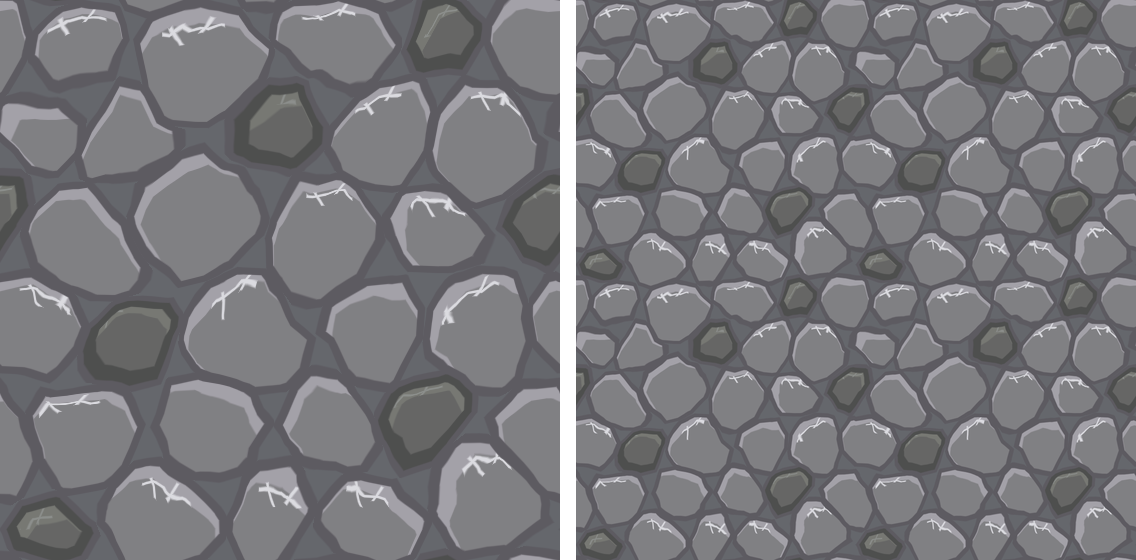
Left: one tile. Right: repeated 2 by 2.
This texture is drawn by a Shadertoy shader. Its source:

```glsl
// Cartoon stone wall: angular grey stones and a few dark ones set in mortar.
// A wrapped power diagram gives the stones, faceted noise bends their sides,
// and shifted copies of each outline give the lit bevels, shadows and cracks.

const vec2 GRID = vec2(5.0, 6.0);   // stones across and up; rows must be even

float hash(vec2 p, float seed) {
    return fract(sin(dot(p, vec2(127.1, 311.7)) + seed * 74.7) * 43758.55);
}

// Wrapping noise, linear over triangles so that bent lines stay angular
float facetNoise(vec2 p, float repeats, float seed) {
    p *= repeats;
    vec2 i = floor(p), f = p - i;
    float a = hash(mod(i, repeats), seed);
    float b = hash(mod(i + vec2(1, 0), repeats), seed);
    float c = hash(mod(i + vec2(0, 1), repeats), seed);
    float d = hash(mod(i + 1.0, repeats), seed);
    return f.x > f.y ? a + (b - a) * f.x + (d - b) * f.y
                     : a + (c - a) * f.y + (d - c) * f.x;
}

vec2 facetWarp(vec2 p, float repeats, float seed) {
    return vec2(facetNoise(p, repeats, seed), facetNoise(p, repeats, seed + 1.0)) - 0.5;
}

// One dark stone in each row
bool isDark(vec2 id) {
    return abs(id.x - mod(3.0 * id.y + 3.0 * floor(id.y / 5.0), 5.0)) < 0.5;
}

// Centre of a stone in xy, its size weight in z
vec3 stoneSite(vec2 cell) {
    vec2 id = mod(cell, GRID);
    vec2 jitter = 0.54 * (vec2(hash(id, 1.0), hash(id, 2.0)) - 0.5);
    float stagger = 0.5 * mod(cell.y, 2.0) - 0.25;
    float size = hash(id, 3.0);
    float weight = isDark(id) ? mix(-0.007, 0.002, size * size) : 0.004 * size;
    return vec3((cell + 0.5 + jitter + vec2(stagger, 0.0)) / GRID, weight);
}

// Distance inside a stone with chamfered corners; negative in the mortar
float stoneShape(vec2 p, vec2 cell, float gap) {
    vec3 own = stoneSite(cell);
    float nearest = 1.0, second = 1.0;
    for (int y = -2; y <= 2; y++)
    for (int x = -2; x <= 2; x++) {
        if (x == 0 && y == 0) continue;
        vec3 other = stoneSite(cell + vec2(x, y));
        vec2 toOwn = p - own.xy, toOther = p - other.xy;
        float edge = (dot(toOther, toOther) - other.z - dot(toOwn, toOwn) + own.z)
                   / (2.0 * length(other.xy - own.xy));
        second = min(second, max(edge, nearest));
        nearest = min(nearest, edge);
    }
    return min(nearest - gap, 0.6 * (nearest + second) - gap - 0.022);
}

void mainImage(out vec4 fragColor, in vec2 fragCoord) {
    vec2 uv = fragCoord / iResolution.xy;
    float soft = max(0.0015, 1.0 / iResolution.y);
    vec2 p = uv + 0.036 * facetWarp(uv, 10.0, 4.0) + 0.008 * facetWarp(uv, 23.0, 6.0);
    float gap = 0.008 + 0.012 * facetNoise(uv, 7.0, 8.0);

    // Find the stone that owns this point
    vec2 cell = vec2(0.0);
    float best = 9.0;
    for (int y = -2; y <= 2; y++)
    for (int x = -2; x <= 2; x++) {
        vec2 candidate = floor(p * GRID) + vec2(x, y);
        vec3 site = stoneSite(candidate);
        vec2 q = p - site.xy;
        float power = dot(q, q) - site.z;
        if (power < best) { best = power; cell = candidate; }
    }
    vec2 id = mod(cell, GRID);
    vec2 local = p - stoneSite(cell).xy;
    bool dark = isDark(id);

    // Outline, and the same outline moved toward the light and away from it
    vec2 toLight = vec2(mix(-0.022, 0.010, hash(id, 9.0)), 0.018);
    toLight *= 0.45 + 1.1 * facetNoise(uv, 16.0, 10.0);
    float body = stoneShape(p, cell, gap);
    float face = stoneShape(p + toLight, cell, gap);

    // Crack along the upper bevel with two short forks
    float crackX = 0.06 * (hash(id, 11.0) - 0.5);
    float along = local.x - crackX;
    float across = face - 0.003 + 0.014 * (facetNoise(uv, 43.0, 12.0) - 0.5);
    float crack = max(abs(across) - 0.0028, max(abs(along) - 0.045, 0.012 - local.y));
    float fork = min(max(abs(along - 0.018 + 0.6 * across) * 0.85, abs(across + 0.005) - 0.012),
                     max(abs(along + 0.024 - 0.5 * across) * 0.9, abs(across - 0.008) - 0.014));
    crack = min(crack, max(fork - 0.0025, 0.012 - local.y));
    float cracked = step(hash(id, 13.0), dark ? 0.9 : 0.5);

    // Mortar with slate patches where the joints widen
    vec3 color = mix(vec3(0.365, 0.355, 0.380), vec3(0.395, 0.405, 0.425),
                     smoothstep(-soft, soft, -0.016 - body));

    if (dark) {
        float shadow = stoneShape(p - vec2(0.004, 0.010), cell, gap);
        float inner = min(body, shadow) - 0.011;
        color = mix(color, vec3(0.305, 0.308, 0.305), smoothstep(-soft, soft, body + 0.004));
        vec3 top = mix(vec3(0.465, 0.470, 0.450), vec3(0.400, 0.400, 0.396),
                       smoothstep(-soft, soft, face - 0.011));
        top = mix(top, vec3(0.55, 0.56, 0.55), cracked * smoothstep(soft, -soft, crack + 0.0006));
        color = mix(color, top, smoothstep(-soft, soft, inner));
    } else {
        vec3 top = mix(vec3(0.640, 0.630, 0.660), vec3(0.502, 0.500, 0.512),
                       smoothstep(-soft, soft, face));
        top = mix(top, vec3(0.86, 0.86, 0.88), cracked * smoothstep(soft, -soft, crack));
        color = mix(color, top, smoothstep(-soft, soft, body));
    }
    fragColor = vec4(color, 1.0);
}
```
